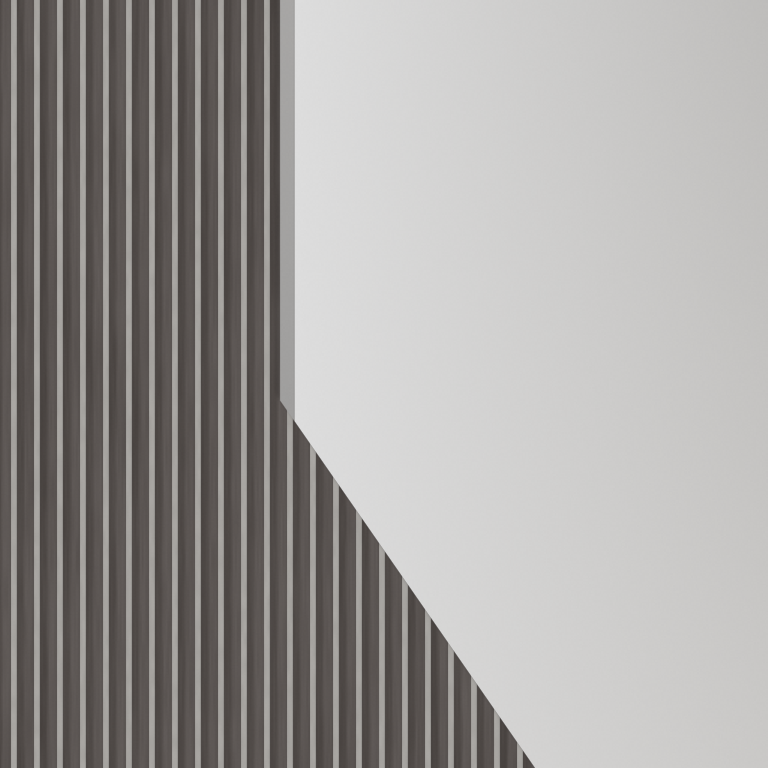
Write a Shadertoy shader that draws this background.

```glsl
float hash(vec2 p) {
    vec3 q = fract(vec3(p.xyx) * 0.1031);
    q += dot(q, q.yzx + 33.33);
    return fract((q.x + q.y) * q.z);
}

float noise(vec2 p) {
    vec2 cell = floor(p), f = fract(p);
    f = f * f * (3.0 - 2.0 * f);
    return mix(mix(hash(cell), hash(cell + vec2(1, 0)), f.x),
               mix(hash(cell + vec2(0, 1)), hash(cell + vec2(1, 1)), f.x), f.y);
}

// Coverage of the negative side of a distance
float inside(float dist, float soft) {
    return 1.0 - smoothstep(-soft, soft, dist);
}

// Dark slats separated by thin pale gaps
vec3 slatPanel(vec2 uv, float pixel) {
    const float period = 0.02995;
    float column = uv.x / period - 0.109;
    float id = floor(column);
    float across = fract(column);
    float gapDist = (abs(across - 0.5) - 0.13) * period;

    // Wood with a shaded side and fine vertical grain
    float grain = noise(uv * vec2(420.0, 22.0)) - 0.5;
    float blotch = noise(uv * vec2(12.0, 7.0) + id * 0.37) - 0.5;
    float shade = smoothstep(0.85, 1.05, across + step(across, 0.5));
    vec3 wood = mix(vec3(0.305, 0.283, 0.272), vec3(0.358, 0.335, 0.325), shade);
    wood += 0.025 * grain + 0.025 * blotch + 0.012 * (hash(vec2(id, 4.0)) - 0.5);
    wood *= 1.0 - 0.12 * exp(-max(gapDist, 0.0) / 0.0012);

    vec3 gap = vec3(0.655, 0.645, 0.630) + 0.03 * (noise(uv * vec2(200.0, 60.0)) - 0.5);
    gap *= 1.0 - 0.10 * smoothstep(0.55, 0.63, across);
    return mix(wood, gap, inside(gapDist, pixel * 0.7));
}

// Smooth plaster, brightest beside the frame and dimmer to the upper right
vec3 plainWall(vec2 uv) {
    float s = clamp((uv.x - 0.384) / 0.616, 0.0, 1.0);
    float light = 0.865 - s * (0.075 + 0.045 * uv.y);
    return light * mix(vec3(1.0), vec3(1.0, 0.994, 0.985), s);
}

void mainImage(out vec4 fragColor, in vec2 fragCoord) {
    vec2 uv = fragCoord / iResolution.xy;
    float pixel = 1.0 / min(iResolution.x, iResolution.y);

    // Slanted lower boundary and the upright edges of the frame
    float slant = (uv.y - 0.4505 + 1.442 * (uv.x - 0.3841)) / 1.755;
    float panelDist = min(slant, uv.x - 0.3646);
    float frameDist = min(slant, uv.x - 0.3838);

    vec3 frame = mix(vec3(0.60, 0.598, 0.595), vec3(0.655, 0.65, 0.645), uv.y);
    frame *= 1.0 - 0.06 * smoothstep(0.381, 0.384, uv.x);

    vec3 color = mix(plainWall(uv), frame, inside(frameDist, pixel * 0.8));
    vec3 panel = slatPanel(uv, pixel);

    // Narrow shadow where the panel meets the frame
    float frameShadow = smoothstep(0.354, 0.364, uv.x) * smoothstep(-0.004, 0.004, slant);
    panel *= 1.0 - 0.15 * frameShadow;
    color = mix(color, panel, inside(panelDist, pixel * 0.8));

    // Fine surface grain
    color += 0.006 * (hash(floor(uv * 512.0)) - 0.5);
    fragColor = vec4(color, 1.0);
}
```
